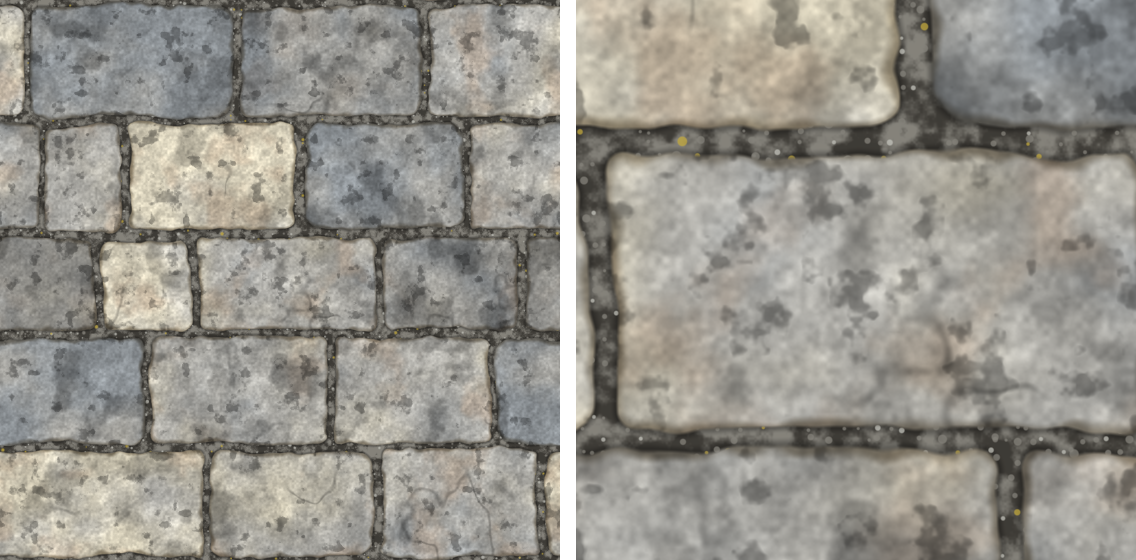
Left, the full canvas; right, a detail of the centre.
Give the GLSL for this texture, as a WebGL 2 fragment shader.

```glsl
#version 300 es
precision highp float;

uniform vec2 u_resolution;
out vec4 fragColor;

const int ROWS = 5;
const int STONES = 4;

// Rows run upward; a row of three stones repeats its first joint one tile later.
const float ROW_EDGE[6] = float[6](0.0, 0.203, 0.401, 0.582, 0.784, 1.0);
const vec4 JOINTS[ROWS] = vec4[ROWS](
    vec4(0.371, 0.676, 0.968, 1.371), vec4(0.264, 0.592, 0.879, 1.264),
    vec4(0.173, 0.349, 0.681, 0.931), vec4(0.076, 0.225, 0.534, 0.836),
    vec4(0.049, 0.419, 0.759, 1.049));
const vec4 WARMTH[ROWS] = vec4[ROWS](
    vec4(0.60, 0.58, 0.90, 0.5), vec4(0.48, 0.60, 0.15, 0.5),
    vec4(0.78, 0.62, 0.50, 0.35), vec4(0.55, 0.95, 0.15, 0.50),
    vec4(0.18, 0.35, 0.60, 0.5));
const vec4 LIGHTNESS[ROWS] = vec4[ROWS](
    vec4(0.98, 1.02, 1.04, 1.0), vec4(1.00, 1.03, 0.99, 1.0),
    vec4(1.08, 0.98, 0.90, 0.82), vec4(0.98, 1.07, 0.96, 0.98),
    vec4(0.95, 0.95, 1.04, 1.0));

const vec3 BLUE_STONE = vec3(0.515, 0.535, 0.55);
const vec3 GREY_STONE = vec3(0.635, 0.63, 0.61);
const vec3 TAN_STONE = vec3(0.735, 0.71, 0.635);
const vec3 RUST = vec3(0.62, 0.52, 0.43);
const vec3 DIRT = vec3(0.24, 0.23, 0.21);
const vec3 GRIT = vec3(0.52, 0.51, 0.48);
const vec3 YELLOW_SPECK = vec3(0.76, 0.66, 0.24);
const vec3 PALE_SPECK = vec3(0.76, 0.76, 0.73);

struct Stone { float dist; float seed; float warmth; float lightness; };

float hash(vec2 p) {
    vec3 q = fract(p.xyx * 0.1031);
    q += dot(q, q.yzx + 33.33);
    return fract((q.x + q.y) * q.z);
}

// Value noise that wraps across the canvas
float noise(vec2 p, float freq, float seed) {
    vec2 cell = floor(p * freq), f = fract(p * freq);
    f = f * f * (3.0 - 2.0 * f);
    vec2 a = mod(cell, freq) + seed, b = mod(cell + 1.0, freq) + seed;
    return mix(mix(hash(a), hash(vec2(b.x, a.y)), f.x),
               mix(hash(vec2(a.x, b.y)), hash(b), f.x), f.y);
}

float fbm(vec2 p, float freq, float seed) {
    float sum = 0.0, amp = 0.533;
    for (int i = 0; i < 4; i++) {
        sum += amp * noise(p, freq, seed + float(i) * 7.3);
        freq *= 2.0;
        amp *= 0.5;
    }
    return sum;
}

float roundBox(vec2 p, vec2 halfSize, float radius) {
    vec2 q = abs(p) - halfSize + radius;
    return length(max(q, 0.0)) + min(max(q.x, q.y), 0.0) - radius;
}

Stone findStone(vec2 p) {
    int row = 0;
    for (int i = 1; i < ROWS; i++) if (p.y >= ROW_EDGE[i]) row = i;
    vec4 joints = JOINTS[row];
    float x = p.x < joints.x ? p.x + 1.0 : p.x;
    int col = 0;
    for (int i = 1; i < STONES; i++) if (x >= joints[i]) col = i;
    float right = col < STONES - 1 ? joints[col + 1] : joints.x + 1.0;
    vec2 low = vec2(joints[col], ROW_EDGE[row]);
    vec2 high = vec2(right, ROW_EDGE[row + 1]);
    float seed = float(row * STONES + col) * 13.7 + 5.0;
    // Each stone gets its own gaps on the four sides
    low += 0.004 + 0.007 * vec2(hash(vec2(seed, 1.0)), hash(vec2(seed, 2.0)));
    high -= 0.004 + 0.007 * vec2(hash(vec2(seed, 3.0)), hash(vec2(seed, 4.0)));
    float radius = mix(0.010, 0.023, hash(vec2(seed, 5.0)));
    float dist = roundBox(vec2(x, p.y) - 0.5 * (low + high), 0.5 * (high - low), radius);
    return Stone(dist, seed, WARMTH[row][col], LIGHTNESS[row][col]);
}

vec3 stoneColor(vec2 p, Stone s) {
    float tone = s.warmth + 1.1 * (fbm(p, 9.0, s.seed) - 0.5);
    vec3 color = mix(BLUE_STONE, GREY_STONE, smoothstep(0.0, 0.55, tone));
    color = mix(color, TAN_STONE, smoothstep(0.5, 1.05, tone));
    float rust = smoothstep(0.54, 0.76, fbm(p, 13.0, s.seed + 60.0));
    color = mix(color, RUST, 0.35 * rust * smoothstep(0.2, 0.6, s.warmth));
    // Broad mottling, stains, ragged pits and grain
    color *= s.lightness * (1.06 + 0.45 * (fbm(p, 22.0, s.seed + 20.0) - 0.5));
    color *= 1.0 - 0.22 * smoothstep(0.58, 0.74, fbm(p, 18.0, s.seed + 30.0));
    color *= 1.0 - 0.30 * smoothstep(0.62, 0.76, fbm(p, 48.0, s.seed + 70.0));
    color *= 1.0 + 0.22 * (fbm(p, 110.0, s.seed + 80.0) - 0.5);
    color *= 1.0 + 0.14 * (noise(p, 256.0, s.seed) - 0.5);
    // Relief lit from the upper left
    vec2 toLight = vec2(-0.003, 0.003);
    float slope = fbm(p, 32.0, s.seed + 40.0) - fbm(p + toLight, 32.0, s.seed + 40.0);
    color *= 1.0 + 0.6 * clamp(slope, -0.25, 0.25);
    // Occasional chipped creases
    float crease = 1.0 - smoothstep(0.0, 0.018, abs(fbm(p, 6.0, s.seed + 50.0) - 0.5));
    color *= 1.0 - 0.2 * crease * smoothstep(0.58, 0.72, noise(p, 9.0, s.seed + 9.0));
    // Worn, dirty rim
    float rim = smoothstep(0.0, 0.008, -s.dist + 0.007 * (noise(p, 60.0, 3.0) - 0.4));
    return color * mix(vec3(0.66, 0.63, 0.58), vec3(1.0), rim);
}

vec3 jointColor(vec2 p, float dist, float pixel) {
    vec3 color = mix(DIRT, GRIT, smoothstep(0.3, 0.72, fbm(p, 90.0, 2.0)));
    color *= mix(0.68, 1.0, smoothstep(0.0, 0.005, dist));
    // Scattered pebbles and bright flecks
    for (int i = 0; i < 2; i++) {
        float count = 90.0 + 57.0 * float(i);
        vec2 cell = floor(p * count) + float(i) * 200.0;
        float pick = hash(cell + 0.7);
        vec2 center = 0.3 + 0.4 * vec2(hash(cell + 1.3), hash(cell + 2.9));
        float radius = mix(0.12, 0.28, hash(cell + 4.1));
        float away = length(fract(p * count) - center) - radius;
        float cover = 1.0 - smoothstep(-pixel * count, pixel * count, away);
        vec3 fleck = pick > 0.985 ? YELLOW_SPECK : pick > 0.94 ? PALE_SPECK : GRIT;
        color = mix(color, fleck, cover * step(0.75, pick) * 0.75);
    }
    return color;
}

void main() {
    vec2 p = gl_FragCoord.xy / u_resolution;
    float pixel = 1.0 / min(u_resolution.x, u_resolution.y);
    vec2 wobble = 0.020 * (vec2(fbm(p, 9.0, 1.0), fbm(p, 9.0, 31.0)) - 0.5);
    wobble += 0.005 * (vec2(noise(p, 56.0, 4.0), noise(p, 56.0, 34.0)) - 0.5);
    Stone stone = findStone(fract(p + wobble));
    float edge = max(0.0015, pixel);
    float cover = 1.0 - smoothstep(-edge, edge, stone.dist);
    vec3 color = mix(jointColor(p, stone.dist, pixel), stoneColor(p, stone), cover);
    fragColor = vec4(clamp(color, 0.0, 1.0), 1.0);
}
```
